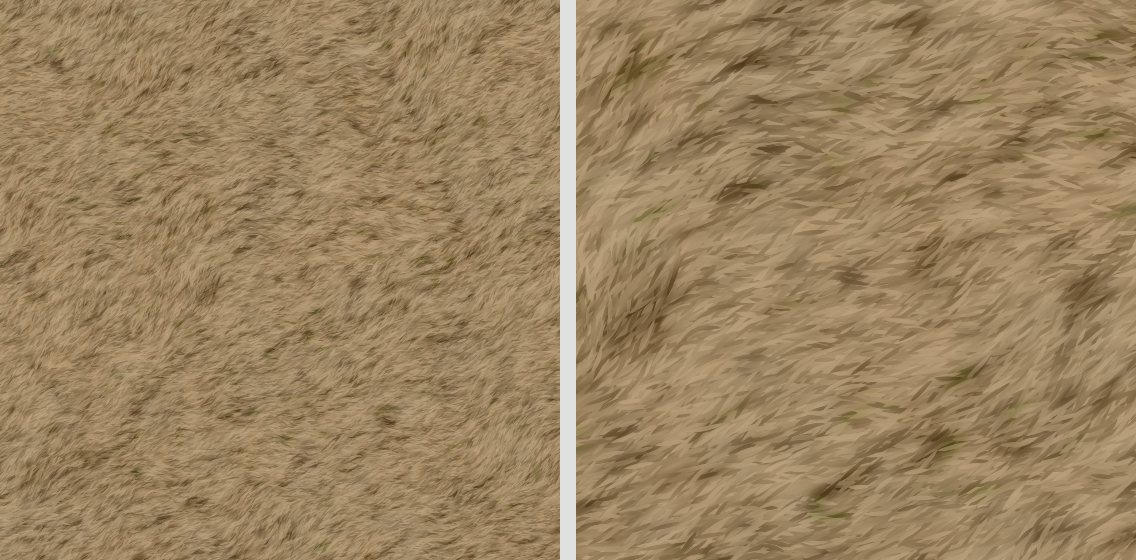
Left, the full canvas; right, a detail of the centre.
Write a Shadertoy shader that draws this texture.

```glsl
// Dry, wind-combed grass: short crossing straw strands rising to the right over shaded tufts.

float hash(vec2 cell) {
    vec3 h = fract(cell.xyx * vec3(0.1031, 0.1030, 0.0973));
    h += dot(h, h.yzx + 33.33);
    return fract((h.x + h.y) * h.z);
}

// Smooth value noise, 0 to 1
float noise(vec2 p) {
    vec2 cell = floor(p), f = fract(p);
    f = f * f * (3.0 - 2.0 * f);
    return mix(mix(hash(cell), hash(cell + vec2(1, 0)), f.x),
               mix(hash(cell + vec2(0, 1)), hash(cell + vec2(1, 1)), f.x), f.y);
}

// Angle at which the grass lies at a point
float grassAngle(vec2 p) {
    return 0.55 + 0.9 * (noise(p * 7.0 + 3.7) - 0.5)
                + 0.7 * (noise(p * 23.0 + 41.3) - 0.5);
}

// Bundles of strands: noise smeared along the grass, about -2 to 2
float bundleShade(vec2 p, float angle) {
    vec2 stride = 0.0024 * vec2(cos(angle), sin(angle));
    float sum = 0.0, total = 0.0;
    for (int i = -6; i <= 6; i++) {
        float weight = 1.0 - abs(float(i)) / 7.0;
        sum += weight * noise((p + float(i) * stride) * 150.0 + 57.0);
        total += weight;
    }
    return (sum / total - 0.5) / 0.12;
}

// Tone of the topmost single strand, painted in overlapping layers
float strandTone(vec2 p, float angle) {
    const float CELL = 0.014;
    float pixel = 1.0 / iResolution.y, tone = 0.0;
    for (int layer = 0; layer < 14; layer++) {
        vec2 shift = vec2(hash(vec2(layer, 3)), hash(vec2(layer, 8))) * 7.0 + 2.0;
        vec2 q = p / CELL + shift;
        for (int k = 0; k < 9; k++) {
            vec2 cell = floor(q) + vec2(k % 3 - 1, k / 3 - 1);
            vec2 id = cell + float(layer) * vec2(137.0, 71.0);
            vec2 root = cell + vec2(hash(id), hash(id + 311.0));
            vec2 d = (q - root) * CELL;
            float turn = hash(id + 523.0);
            float lean = angle + 0.9 * (turn - 0.5);
            vec2 along = vec2(cos(lean), sin(lean));
            float reach = abs(dot(d, along)) / mix(0.007, 0.0135, fract(turn * 17.0));
            float across = abs(d.x * along.y - d.y * along.x);
            float width = 0.0013 * (1.0 - reach * reach);
            float cover = (1.0 - smoothstep(-0.5 * pixel, 0.6 * pixel, across - width))
                        * (1.0 - smoothstep(0.7, 1.0, reach));
            tone = mix(tone, hash(id + 709.0) - 0.5, 0.9 * cover);
        }
    }
    return tone;
}

// Elongated light and dark tufts, about -2 to 2
float tuftShade(vec2 p) {
    p += 0.03 * (vec2(noise(p * 9.0 + 11.0), noise(p * 9.0 + 29.0)) - 0.5);
    vec2 along = vec2(cos(0.5), sin(0.5));
    vec2 q = vec2(dot(p, along), dot(p, vec2(-along.y, along.x)));
    float shade = 0.5 * noise(q * vec2(14.0, 40.0) + 5.0)
                + 0.5 * noise(q * vec2(33.0, 90.0) + 71.0);
    return (shade - 0.5) / 0.15;
}

void mainImage(out vec4 fragColor, in vec2 fragCoord) {
    vec2 p = fragCoord / iResolution.y;
    float angle = grassAngle(p);
    float bundle = bundleShade(p, angle);
    float tuft = tuftShade(p);

    // Light on the strands, with deeper shadow in the gaps
    float light = 0.21 * strandTone(p, angle) + 0.026 * bundle + 0.019 * tuft;
    float gap = smoothstep(0.8, 2.4, -0.8 * bundle - 0.7 * tuft);
    light += 0.012 - 2.0 * light * light - 0.045 * gap;
    vec3 color = vec3(0.606, 0.508, 0.370) + light * vec3(1.0, 0.98, 0.93);

    // Warm and pale drifts of straw
    float warmth = noise(p * 11.0 + 83.0) + noise(p * 60.0 + 19.0) - 1.0;
    color += warmth * vec3(0.010, -0.003, -0.012);

    // Sparse olive blades low in the grass
    float green = smoothstep(0.6, 0.9, noise(p * 45.0 + 131.0))
                * smoothstep(0.3, 1.6, -bundle);
    color += green * vec3(-0.028, 0.0, -0.035);

    fragColor = vec4(clamp(color, 0.0, 1.0), 1.0);
}
```
